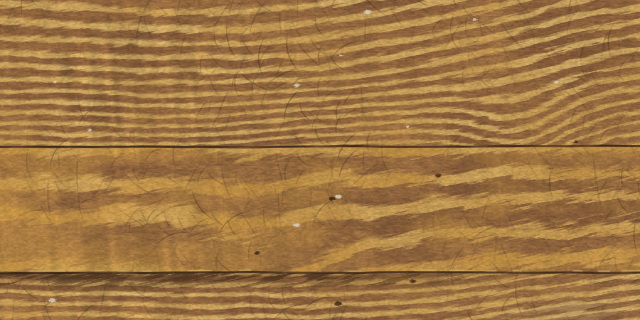
Write a WebGL 1 fragment shader that draws this texture.

```glsl
precision highp float;
// Three stained softwood planks with horizontal grain, seams and wear.
// Each plank bends a growth-ring coordinate whose fractional part gives the
// pale bands; layered noise adds fibres, stains, scratches and small chips.
uniform vec2 u_resolution;

const vec3 DARK_BROWN = vec3(0.49, 0.335, 0.21);
const vec3 MID_BROWN = vec3(0.61, 0.435, 0.255);
const vec3 GOLD = vec3(0.75, 0.56, 0.26);
const vec3 STRAW = vec3(0.83, 0.69, 0.41);
const vec3 SEAM = vec3(0.20, 0.13, 0.08);
const vec3 CHIP = vec3(0.85, 0.82, 0.74);
const float SEAM_A = 0.461;   // seam depths below the top edge
const float SEAM_B = 0.851;

float hash(vec2 p) {
  vec3 q = fract(p.xyx * 0.1031);
  q += dot(q, q.yzx + 33.33);
  return fract((q.x + q.y) * q.z);
}

float noise(vec2 p) {
  vec2 i = floor(p), f = fract(p);
  f = f * f * (3.0 - 2.0 * f);
  return mix(mix(hash(i), hash(i + vec2(1, 0)), f.x),
             mix(hash(i + vec2(0, 1)), hash(i + vec2(1, 1)), f.x), f.y);
}

float fbm(vec2 p) {
  float sum = 0.0, amp = 0.5;
  for (int i = 0; i < 4; i++) {
    sum += amp * noise(p);
    p = p * 2.03 + 17.3;
    amp *= 0.5;
  }
  return sum / 0.9375;
}

float bump(float x, float centre, float width) {
  float d = (x - centre) / width;
  return exp(-d * d);
}

// Ring coordinates (x) and rings per unit height (y); t is depth from the top.
vec2 topRings(float x, float t) {
  float u = t + 0.20 * smoothstep(0.9, 2.15, x) * (1.0 - t);
  u -= 0.03 * bump(x, 0.6, 0.35) * (1.0 - 1.5 * t);
  u -= 0.07 * bump(x, 1.63, 0.18) * smoothstep(0.12, 0.45, t);
  u += 0.025 * bump(x, 1.03, 0.3) * smoothstep(0.2, 0.45, t);
  u -= 0.022 * bump(x, 0.46, 0.13) * (1.0 - smoothstep(0.0, 0.06, t));
  return vec2(16.0 * u + 20.0 * u * u + 0.37, 16.0 + 40.0 * u);
}

vec2 middleRings(float x, float s) {
  float u = s + 0.01 + 0.06 * smoothstep(0.75, 2.0, x) * smoothstep(0.0, 0.2, s);
  u -= 0.036 * bump(x, 0.78, 0.2) * smoothstep(0.06, 0.2, s);
  u -= 0.08 * smoothstep(0.24, 0.37, s) * (1.0 - smoothstep(0.85, 1.3, x));
  return vec2(10.0 * u + 0.3, 10.0);
}

vec2 bottomRings(float x, float s) {
  float u = s + 0.085 * smoothstep(1.2, 2.1, x) - 0.012 * bump(x, 0.7, 0.4);
  return vec2(30.0 * u + 0.65, 30.0);
}

// Pale band: ragged upper edge, crisper lower edge, width differing by ring.
float ringBand(vec2 ring, float fibre, float px) {
  float f = fract(ring.x);
  float halfWidth = 0.13 + 0.11 * hash(vec2(floor(ring.x), 7.0)) + 0.10 * (fibre - 0.5);
  float soft = 0.05 + px * ring.y * 0.6;
  return smoothstep(-soft - 0.06, soft + 0.04, f - 0.5 + halfWidth)
       * (1.0 - smoothstep(-soft, soft, f - 0.5 - halfWidth));
}

// Short bent strokes, one per grid cell.
float scratches(vec2 p, float cells, float seed, float px) {
  float ink = 0.0;
  vec2 g = p * cells, base = floor(g);
  for (int j = -1; j <= 1; j++) for (int i = -1; i <= 1; i++) {
    vec2 id = base + vec2(float(i), float(j));
    float r = hash(id + seed);
    vec2 d = g - id - vec2(r, hash(id + seed + 9.1));
    float a = 0.3 + 2.3 * hash(id + seed + 23.7);
    d = vec2(cos(a) * d.x + sin(a) * d.y, cos(a) * d.y - sin(a) * d.x);
    float across = abs(d.y + (r - 0.5) * d.x * d.x) / cells;
    float along = 1.0 - smoothstep(0.3, 0.8, abs(d.x));
    ink = max(ink, r * along * (1.0 - smoothstep(0.0, 0.0012 + px, across)));
  }
  return ink;
}

// Sparse irregular flecks; chance is the share of cells that hold one.
float flecks(vec2 p, float cells, float seed, float chance, float px) {
  vec2 g = p * cells, id = floor(g);
  vec2 centre = 0.3 + 0.4 * vec2(hash(id + seed), hash(id + seed + 5.3));
  float r = 0.003 + 0.005 * hash(id + seed + 11.9);
  float d = length((fract(g) - centre) * vec2(0.7, 1.2)) / cells + 0.004 * (noise(p * 260.0) - 0.5);
  return step(1.0 - chance, hash(id + seed + 31.0)) * (1.0 - smoothstep(r - px, r + px, d));
}

void main() {
  float px = 1.0 / u_resolution.y;
  vec2 p = gl_FragCoord.xy * px;
  float t = 1.0 - p.y;
  float wobble = 0.004 * (noise(vec2(p.x * 9.0, 2.0)) - 0.5);
  float toA = t - SEAM_A + 0.002 * p.x + wobble;
  float toB = t - SEAM_B - wobble;
  float inMiddle = step(0.0, toA) * step(toB, 0.0);
  float inBottom = step(0.0, toB);

  // Growth rings, roughened along slanted fibres
  vec2 ring = topRings(p.x, t);
  ring = mix(ring, middleRings(p.x, toA), inMiddle);
  ring = mix(ring, bottomRings(p.x, toB), inBottom);
  ring.x += 17.0 * inMiddle + 41.0 * inBottom;
  vec2 slant = vec2(p.x, p.y - 0.22 * p.x);
  float fibre = fbm(slant * vec2(14.0, 110.0));
  float sway = fbm(p * vec2(5.0, 11.0));
  ring.x += (fibre - 0.5) * (0.35 + 0.25 * smoothstep(0.9, 1.8, p.x)) + (sway - 0.5) * 0.55;
  float band = ringBand(ring, fbm(p * vec2(8.0, 30.0)), px);

  // Stain and band colours
  float stain = fbm(p * vec2(4.0, 9.0) + 40.0);
  float grain = fbm(p * vec2(45.0, 190.0));
  vec3 col = mix(DARK_BROWN, MID_BROWN, clamp(0.5 + 1.5 * (stain - 0.5) + 1.3 * (grain - 0.5), 0.0, 1.2));
  col = mix(col, GOLD, inMiddle * 0.45 * smoothstep(0.45, 0.75, sway + 0.25 * bump(p.x, 0.0, 0.5)));
  float goldShare = clamp(0.3 + 0.45 * inMiddle + 1.2 * (stain - 0.5), 0.0, 1.0);
  col = mix(col, mix(STRAW, GOLD, goldShare), band * (0.8 + 0.35 * (grain - 0.3)));

  // Saw ripples across the grain, fine pores and scratches
  float ripple = noise(vec2(p.x * 48.0 + 5.0 * p.y, p.y * 5.0)) - 0.5;
  col *= 1.0 + ripple * (0.06 + 0.12 * bump(p.x, 0.42, 0.35));
  col *= 0.93 + 0.14 * noise(p * vec2(130.0, 230.0));
  float marks = max(scratches(p, 11.0, 3.0, px), 0.8 * scratches(p, 19.0, 57.0, px));
  col *= 1.0 - 0.25 * marks * smoothstep(0.25, 0.6, fbm(p * 4.0 + 8.0));

  // Worn pale patch and grime under the lower seam
  float worn = bump(p.x, 1.78, 0.2) * bump(t, 0.97, 0.05);
  col = mix(col, vec3(0.74, 0.63, 0.43), 0.5 * worn * smoothstep(0.3, 0.7, fibre));
  float grime = inBottom * (1.0 - smoothstep(0.015, 0.065, toB)) * (1.0 - smoothstep(1.0, 1.8, p.x));
  col = mix(col, SEAM * 1.5, grime * (0.25 + 0.6 * smoothstep(0.4, 0.65, fibre)));

  // Seams, pale chips and dark pits
  float chipped = smoothstep(0.58, 0.75, noise(vec2(p.x * 26.0, 4.0)));
  col = mix(col, STRAW, 0.7 * chipped * (1.0 - smoothstep(0.001, 0.003 + px, abs(toB + 0.004))));
  float gap = 1.0 - smoothstep(0.001, 0.0025 + px, min(abs(toA), abs(toB)));
  col = mix(col, SEAM, gap * (0.6 + 0.35 * noise(vec2(p.x * 18.0, t * 9.0))));
  col = mix(col, CHIP, 0.85 * flecks(p, 9.0, 71.0, 0.06, px));
  col = mix(col, SEAM, 0.8 * flecks(p, 12.0, 13.0, 0.025, px));
  gl_FragColor = vec4(clamp(col, 0.0, 1.0), 1.0);
}
```
